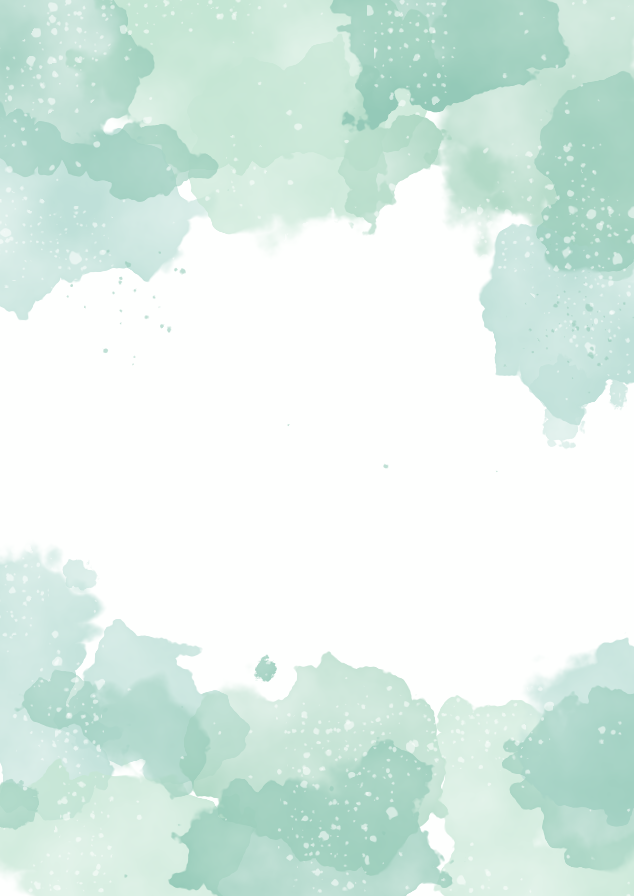
This background is drawn by a Shadertoy shader. Its source:

```glsl
// Watercolour clouds in mint and misty green frame an empty white sheet.
// Each wash joins two ellipses, roughens their rim with fractal noise and glazes
// uneven pigment over the layers below; droplets are scattered on jittered grids.

#define PAPER vec3(0.995, 1.0, 0.995)
#define DEEP vec3(0.58, 0.79, 0.72)
#define MINT vec3(0.67, 0.84, 0.76)
#define PALE vec3(0.77, 0.90, 0.83)
#define MIST vec3(0.75, 0.88, 0.85)
#define RIM_ROUGHNESS 0.07
#define RIM_LOBES 0.016
#define RIM_DARKNESS 0.14
#define MOTTLE 1.15

float hash(vec2 p) {
    vec3 q = fract(vec3(p.xyx) * 0.1031);
    q += dot(q, q.yzx + 33.33);
    return fract((q.x + q.y) * q.z);
}

float noise(vec2 p) {
    vec2 i = floor(p), f = fract(p);
    f = f * f * (3.0 - 2.0 * f);
    return mix(mix(hash(i), hash(i + vec2(1, 0)), f.x),
               mix(hash(i + vec2(0, 1)), hash(i + vec2(1, 1)), f.x), f.y);
}

float fbm(vec2 p) {
    float sum = 0.0, amp = 0.5;
    for (int i = 0; i < 5; i++) {
        sum += amp * noise(p);
        p = mat2(1.6, 1.2, -1.2, 1.6) * p + 17.0;
        amp *= 0.5;
    }
    return sum / 0.97;
}

// Approximate distance to an ellipse given as (centre, radii)
float ellipse(vec2 p, vec4 e) {
    return (length((p - e.xy) / e.zw) - 1.0) * min(e.z, e.w);
}

float smoothMin(float a, float b, float k) {
    float h = max(k - abs(a - b), 0.0) / k;
    return min(a, b) - h * h * k * 0.25;
}

// Glaze one pigment cloud over the colour so far
void wash(inout vec3 col, vec2 p, vec4 a, vec4 b, vec3 tint, float opacity) {
    vec2 seed = a.xy * 91.0;
    float d = smoothMin(ellipse(p, a), ellipse(p, b), 0.02);
    if (d > 0.08) return;
    float size = min(1.0, min(a.z, a.w) / 0.05);
    d += (fbm(p * 17.0 / size + seed) - 0.5) * RIM_ROUGHNESS * size;
    d += (0.4 - abs(2.0 * noise(p * 36.0 / size - seed) - 1.0)) * RIM_LOBES * size;
    float px = 1.0 / iResolution.y;
    float blur = px + 0.025 * size * smoothstep(0.6, 0.9, noise(p * 11.0 + seed));
    float cover = 1.0 - smoothstep(-blur, px, d);
    float pigment = 1.0 + MOTTLE * (fbm(p * 10.0 - seed) - 0.5);
    pigment += RIM_DARKNESS * exp(-abs(d) * 130.0);
    col = mix(col, tint, clamp(cover * opacity * pigment, 0.0, 1.0));
}

// Uneven droplets, one per grid cell, kept where the density is high
float droplets(vec2 p, float cells, float density) {
    vec2 g = p * cells, id = floor(g);
    float r = mix(0.06, 0.26, pow(hash(id + 5.1), 2.5));
    vec2 c = 0.28 + 0.44 * vec2(hash(id + 1.7), hash(id + 9.2));
    float d = length(fract(g) - c) - r + 0.16 * (noise(g * 5.0) - 0.5);
    float aa = cells / iResolution.y;
    return (1.0 - smoothstep(-aa, aa, d)) * step(hash(id + 3.3), density);
}

float cluster(vec2 p, vec2 c, float r) {
    return exp(-dot(p - c, p - c) / (r * r));
}

void mainImage(out vec4 fragColor, in vec2 fragCoord) {
    // Height runs 0 to 1; the sheet is about 0.707 wide
    vec2 p = fragCoord / iResolution.y;
    vec3 col = PAPER;

    // Upper clouds, back to front
    wash(col, p, vec4(.26, .95, .17, .14), vec4(.41, .90, .07, .10), PALE, .80);
    wash(col, p, vec4(.61, .91, .13, .16), vec4(.68, .80, .08, .09), MINT, .65);
    wash(col, p, vec4(.02, .766, .11, .11), vec4(.14, .765, .08, .075), MIST, .80);
    wash(col, p, vec4(.305, .835, .10, .107), vec4(.39, .84, .055, .09), PALE, .60);
    wash(col, p, vec4(.405, .83, .035, .08), vec4(.455, .845, .035, .03), MINT, .65);
    wash(col, p, vec4(.53, .79, .055, .06), vec4(.54, .735, .028, .035), MINT, .60);
    wash(col, p, vec4(.63, .64, .092, .105), vec4(.70, .66, .06, .08), MIST, .80);
    wash(col, p, vec4(.63, .54, .022, .035), vec4(.63, .57, .03, .03), MIST, .60);
    wash(col, p, vec4(.055, .915, .10, .12), vec4(.16, .83, .06, .045), DEEP, .62);
    wash(col, p, vec4(.50, .975, .13, .085), vec4(.42, .90, .043, .038), DEEP, .80);
    wash(col, p, vec4(.68, .83, .09, .09), vec4(.65, .745, .05, .05), DEEP, .58);

    // Lower clouds, back to front
    wash(col, p, vec4(.025, .27, .075, .12), vec4(.05, .165, .08, .06), MIST, .80);
    wash(col, p, vec4(.15, .23, .09, .068), vec4(.21, .18, .06, .06), MIST, .65);
    wash(col, p, vec4(.09, .06, .13, .09), vec4(.20, .05, .08, .07), PALE, .65);
    wash(col, p, vec4(.385, .145, .12, .11), vec4(.28, .16, .08, .085), MINT, .65);
    wash(col, p, vec4(.56, .11, .08, .11), vec4(.62, .02, .13, .07), PALE, .65);
    wash(col, p, vec4(.67, .195, .095, .095), vec4(.70, .22, .06, .075), MIST, .75);
    wash(col, p, vec4(.17, .18, .075, .065), vec4(.07, .22, .035, .032), DEEP, .52);
    wash(col, p, vec4(.35, .05, .16, .09), vec4(.415, .115, .05, .045), DEEP, .75);
    wash(col, p, vec4(.67, .145, .09, .085), vec4(.69, .10, .07, .07), DEEP, .58);
    wash(col, p, vec4(.01, .10, .03, .023), vec4(.02, .11, .02, .02), DEEP, .60);

    // Stray drops beside the clouds
    wash(col, p, vec4(.293, .251, .008, .006), vec4(.297, .255, .005, .006), DEEP, .80);
    wash(col, p, vec4(.085, .362, .015, .013), vec4(.09, .355, .01, .01), MIST, .45);
    wash(col, p, vec4(.69, .56, .006, .010), vec4(.69, .565, .005, .008), MIST, .70);

    // Light splatter over the pigment, dark specks in two clusters
    float patches = 0.45 * smoothstep(0.55, 0.8, noise(p * 11.0 + 4.0));
    float specks = cluster(p, vec2(.64, .64), .05) + 0.3 * cluster(p, vec2(.13, .67), .05);
    for (int i = 0; i < 3; i++) {
        float cells = 40.0 * pow(1.6, float(i));
        col = mix(col, PAPER, 0.55 * droplets(p + 0.37 * float(i), cells, 0.02 + patches));
        col = mix(col, DEEP, 0.6 * droplets(p + 2.1, cells * 1.3, 0.3 * specks));
    }
    fragColor = vec4(col, 1.0);
}
```
